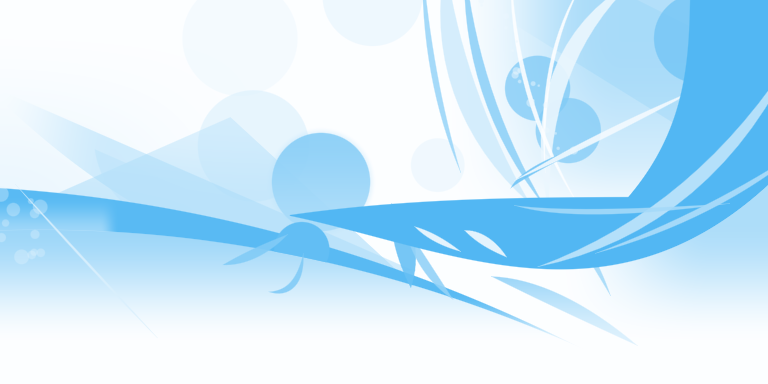
Give the GLSL for this background, as a Shadertoy shader.

```glsl
// Airy blue abstract: sweeping ribbons, translucent discs and fine streaks.
// Each layer paints one ink value, built from cubic edges, discs and tapered
// Bezier strokes; ink is finally mapped from white to blue.
#define PAPER vec3(.99, .995, 1)
#define SKY vec3(.30, .71, .95)
#define FOOT_Y .10
#define STROKE_STEPS 16
#define BUBBLES 26

vec2 p;     // position, 2 wide and 1 high
float ink;  // accumulated blue

float hash(float n) { return fract(sin(n * 12.989) * 4375.85); }

// Antialiased coverage of a signed distance
float fill(float d) { return clamp(.5 - d * iResolution.y * .8, 0., 1.); }

float disc(vec2 c, float r) { return fill(length(p - c) - r); }

void paint(float tone, float mask) { ink = mix(ink, tone, mask); }

// Cubic through four evenly spaced values
float curve(float x, float x0, float x1, vec4 v) {
    float t = 3. * (x - x0) / (x1 - x0);
    vec3 d = v.yzw - v.xyz;
    vec2 e = d.yz - d.xy;
    return v.x + t * (d.x + (t - 1.) * (e.x / 2. + (t - 2.) * (e.y - e.x) / 6.));
}

// Bezier stroke from ab.xy, bent by ab.zw, to c; tapered at both ends
void stroke(float tone, float width, vec4 ab, vec2 c) {
    float best = 9., n = float(STROKE_STEPS);
    vec2 u = ab.xy;
    for (int i = 1; i <= STROKE_STEPS; i++) {
        float t = float(i) / n;
        vec2 v = mix(mix(ab.xy, ab.zw, t), mix(ab.zw, c, t), t), s = v - u;
        float h = clamp(dot(p - u, s) / dot(s, s), 0., 1.);
        float k = t - (1. - h) / n;
        best = min(best, length(p - u - s * h) - width * 4. * k * (1. - k));
        u = v;
    }
    paint(tone, .9 * fill(best));
}

void mainImage(out vec4 fragColor, in vec2 fragCoord) {
    p = fragCoord / iResolution.xy * vec2(2, 1);
    float x = p.x, y = p.y;

    // Edges of the large ribbons
    float bandTop = curve(x, 0., 1.5, vec4(.51, .445, .31, .10));
    float bandLow = curve(x, 0., 1.5, vec4(.40, .378, .279, .10));
    float wingTop = curve(x, .755, 1.64, vec4(.44, .471, .484, .487));
    float wingLow = curve(x, .755, 2., vec4(.438, .335, .308, .518));
    float sweepLeft = curve(max(y, .4), 1., .48, vec4(1.797, 1.786, 1.74, 1.63));

    // Soft haze, upper right and left
    ink = .42 * smoothstep(1.15, 1.62, x) * smoothstep(.38, .6, y)
        * mix(.45, 1., smoothstep(.45, .9, y));
    ink += .1 * (1. - smoothstep(0., .75, x)) * (1. - smoothstep(.45, .95, y));

    // Pale discs behind everything
    paint(.1, .5 * disc(vec2(.625, .9), .15));
    paint(.2, .6 * disc(vec2(.66, .62), .145));
    paint(.12, .7 * disc(vec2(.97, 1.01), .13));
    paint(.12, .6 * disc(vec2(1.14, .57), .07));

    // Translucent facets on the left
    float facet = fill(y - .695 + max(-.44 * (x - .6), .92 * (x - .6)));
    paint(.42, facet * mix(.65, .4, smoothstep(.45, .7, y)));
    float beam = fill(max(y - .765 + .436 * x, .74 - .95 * x + .5 * x * x - y));
    paint(.48, .5 * beam * smoothstep(0., .3, x));
    paint(.38, .5 * disc(vec2(.47, .64), .225) * fill(y - .72 + .44 * x));

    // Facet and discs on the right
    float shard = fill(max(y - 1.83 + .5 * x, 1.767 - .62 * x - y));
    paint(.6, .35 * shard * smoothstep(1.3, 1.55, x));
    paint(.72, .75 * disc(vec2(1.4, .77), .085));
    paint(.7, .75 * disc(vec2(1.48, .66), .085));
    paint(.8, .75 * disc(vec2(1.82, .9), .117));

    // Hanging blue and white streaks
    stroke(.55, .008, vec4(1.1, 1.1, 1.11, .8), vec2(1.2, .55));
    stroke(.25, .03, vec4(1.16, 1.1, 1.15, .75), vec2(1.38, .47));
    stroke(.62, .013, vec4(1.21, 1.1, 1.22, .75), vec2(1.42, .46));
    stroke(.1, .022, vec4(1.65, 1.05, 1.38, .85), vec2(1.43, .45));
    stroke(0., .006, vec4(1.33, 1.1, 1.33, .75), vec2(1.51, .46));
    stroke(0., .005, vec4(1.52, 1.05, 1.4, .85), vec2(1.42, .55));
    stroke(.8, .008, vec4(1.33, .51, 1.37, .56), vec2(1.55, .63));
    stroke(.05, .008, vec4(1.34, .53, 1.55, .64), vec2(1.82, .77));

    // Haze fading down to the foot
    float fade = smoothstep(FOOT_Y, .42, y);
    paint(.55 * fade, fill(y - bandLow));
    paint(.45 * fade, fill(y - wingLow) * smoothstep(1.45, 1.85, x));

    // Left band, pale inside its blunt end
    float blunt = (1. - smoothstep(.26, .31, x)) * (1. - smoothstep(.39, .49, y));
    paint((.93 - .4 * blunt) * smoothstep(.08, .24, y), fill(max(y - bandTop, bandLow - y)));

    // Focal disc with a soft rim, and a small dome on the band
    vec2 focus = vec2(.836, .526);
    paint(.4, .4 - .4 * smoothstep(.12, .145, length(p - focus)));
    paint(mix(.48, .66, smoothstep(.4, .65, y)), .9 * disc(focus, .128));
    paint(.88, disc(vec2(.786, .35), .072) * fill(bandLow - y));

    // Spurs, curl and lower blades
    stroke(.85, .026, vec4(1.02, .47, 1.06, .38), vec2(1.07, .25));
    stroke(.6, .012, vec4(1.05, .42, 1.1, .3), vec2(1.18, .22));
    stroke(.7, .008, vec4(.79, .34, .78, .23), vec2(.7, .24));
    stroke(.7, .012, vec4(.58, .31, .66, .33), vec2(.75, .39));
    stroke(.2 + .7 * fade, .018, vec4(1.28, .28, 1.44, .24), vec2(1.66, .1));
    stroke(.5, .008, vec4(1.44, .48, 1.53, .36), vec2(1.59, .23));

    // Main wing merging into the tall sweep
    float wing = min(max(y - wingTop, x - 1.68), sweepLeft - x);
    paint(.97, fill(max(max(wing, wingLow - y), .755 - x)));

    // Light slits along the ribbons
    stroke(.35, .018, vec4(2.08, .88, 1.84, .43), vec2(1.4, .305));
    stroke(.45, .008, vec4(2.1, .62, 1.86, .44), vec2(1.55, .34));
    stroke(.5, .007, vec4(1.34, .465, 1.5, .43), vec2(1.9, .47));
    stroke(.05, .008, vec4(1.08, .41, 1.13, .38), vec2(1.2, .345));
    stroke(.05, .012, vec4(1.21, .4, 1.26, .38), vec2(1.32, .33));
    stroke(.2, .003, vec4(.04, .52, .22, .32), vec2(.41, .12));

    // Bubbles by the streaks and at the left edge
    for (int i = 0; i < BUBBLES; i++) {
        float n = float(i), a = hash(n + 1.), b = hash(n + 41.), r = hash(n + 83.);
        paint(.1, .5 * disc(vec2(1.44 - .2 * a + .06 * b, .6 + .4 * a), .003 + .008 * r * r));
        paint(.15, .35 * step(n, 11.) * disc(vec2(.11 * a, .32 + .18 * b), .006 + .015 * r));
    }

    fragColor = vec4(mix(PAPER, SKY, clamp(ink, 0., 1.)), 1);
}
```
